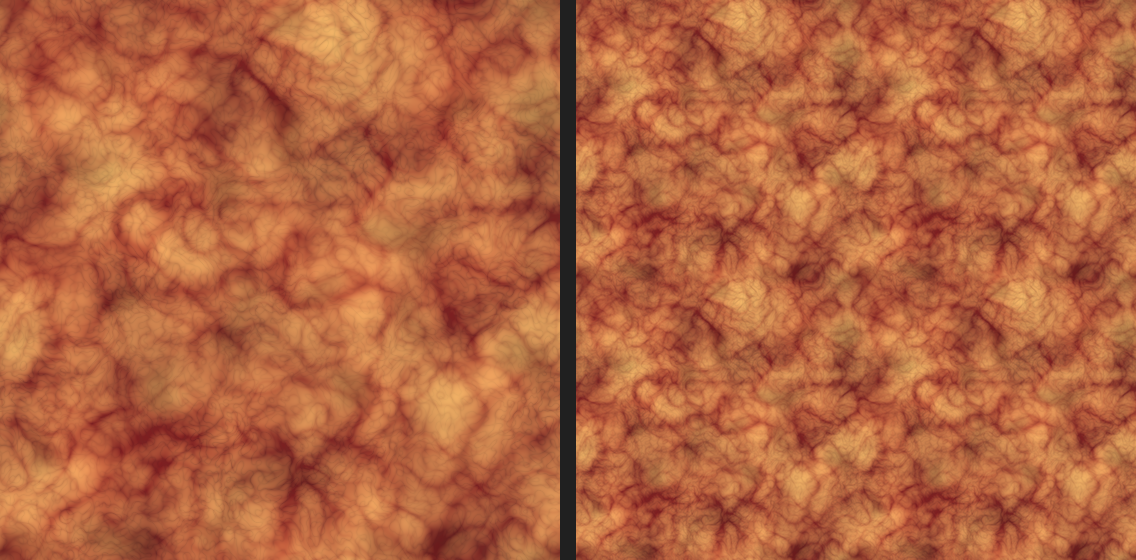
Left, the tile; right, the same tile 2 across and 2 down.
Give the GLSL for this texture, as a Shadertoy shader.

```glsl
// Amber, marbled tissue: soft rusty clouds crossed by a web of curling red veins.
// Veins follow the zero lines of warped gradient noise at five scales, and every
// noise layer wraps on a whole number of cells, so the square tiles.

const vec3 DARK_RED = vec3(0.455, 0.150, 0.140);
const vec3 RUST     = vec3(0.735, 0.415, 0.260);
const vec3 AMBER    = vec3(0.965, 0.695, 0.400);
const vec3 RED_TINT = vec3(0.040, -0.035, -0.015);

const float BASE_TONE    = 0.77;  // tone before veins darken it
const float CLOUD_CELLS  = 5.0;   // cells across the canvas, largest clouds
const float CLOUD_DEPTH  = 0.53;
const float VEIN_CELLS   = 7.0;   // cells across the canvas, largest veins
const float VEIN_GROWTH  = 1.8;   // frequency ratio between vein layers
const float VEIN_DEPTH   = 0.26;
const float VEIN_FADE    = 0.72;  // depth ratio between vein layers
const float VEIN_SHARP   = 9.0;
const float VEIN_SOFT    = 0.03;  // rounds the vein core
const float VEIN_PATCHES = 0.9;   // how unevenly veins are spread
const float WARP_WIDE    = 0.022;
const float WARP_FINE    = 0.010;
const float SMUDGE       = 0.16;
const float TAU          = 6.2831853;

float hash(vec2 p) {
    return fract(sin(dot(p, vec2(127.1, 311.7))) * 43758.5453);
}

// Dot product of a random unit gradient with the offset from its lattice point.
float gradientAt(vec2 cell, vec2 offset, float cells, float seed) {
    float angle = TAU * hash(mod(cell, cells) + seed * 17.3);
    return dot(vec2(cos(angle), sin(angle)), offset);
}

// Gradient noise that repeats once across the canvas; the seed shifts its lattice.
float noise(vec2 uv, float cells, float seed) {
    vec2 p = uv * cells + seed * vec2(0.37, 0.73);
    vec2 i = floor(p);
    vec2 f = p - i;
    vec2 u = f * f * f * (f * (f * 6.0 - 15.0) + 10.0);
    vec2 e = vec2(1.0, 0.0);
    float low  = mix(gradientAt(i, f, cells, seed),
                     gradientAt(i + e.xy, f - e.xy, cells, seed), u.x);
    float high = mix(gradientAt(i + e.yx, f - e.yx, cells, seed),
                     gradientAt(i + e.xx, f - e.xx, cells, seed), u.x);
    return mix(low, high, u.y);
}

float clouds(vec2 uv) {
    float sum = 0.0;
    float weight = 1.0;
    float cells = CLOUD_CELLS;
    for (int i = 0; i < 4; i++) {
        sum += weight * noise(uv, cells, 1.0 + float(i));
        weight *= 0.5;
        cells *= 2.0;
    }
    return sum;
}

// One at the zero line of the noise, falling off to both sides.
float vein(vec2 uv, float cells, float seed) {
    float n = noise(uv, cells, seed);
    float distanceToLine = sqrt(n * n + VEIN_SOFT * VEIN_SOFT) - VEIN_SOFT;
    return exp(-VEIN_SHARP * distanceToLine);
}

vec2 warp(vec2 uv) {
    vec2 wide = vec2(noise(uv, 8.0, 11.0), noise(uv, 8.0, 12.0));
    vec2 fine = vec2(noise(uv, 19.0, 13.0), noise(uv, 19.0, 14.0));
    return uv + WARP_WIDE * wide + WARP_FINE * fine;
}

vec3 palette(float tone) {
    vec3 lower = mix(DARK_RED, RUST, clamp(tone * 2.0, 0.0, 1.0));
    return mix(lower, AMBER, clamp(tone * 2.0 - 1.0, 0.0, 1.0));
}

void mainImage(out vec4 fragColor, in vec2 fragCoord) {
    vec2 uv = fragCoord / iResolution.xy;
    vec2 curled = warp(uv);

    float tone = BASE_TONE + CLOUD_DEPTH * clouds(uv);

    // Veins, from broad and red to hair thin
    float redness = noise(uv, 6.0, 21.0);
    float depth = VEIN_DEPTH;
    float cells = VEIN_CELLS;
    for (int i = 0; i < 5; i++) {
        float layer = float(i);
        float patchiness = 1.0 + VEIN_PATCHES * noise(uv, 5.0, 41.0 + layer);
        float strength = patchiness * vein(curled, floor(cells), 31.0 + layer);
        tone -= depth * strength;
        redness += (0.45 - 0.2 * layer) * strength;
        depth *= VEIN_FADE;
        cells *= VEIN_GROWTH;
    }

    // Colour, with red veins and brownish smudges
    vec3 color = palette(tone) + RED_TINT * redness;
    color *= 1.0 - SMUDGE * smoothstep(0.1, 0.55, noise(curled, 9.0, 51.0));
    fragColor = vec4(clamp(color, 0.0, 1.0), 1.0);
}
```
